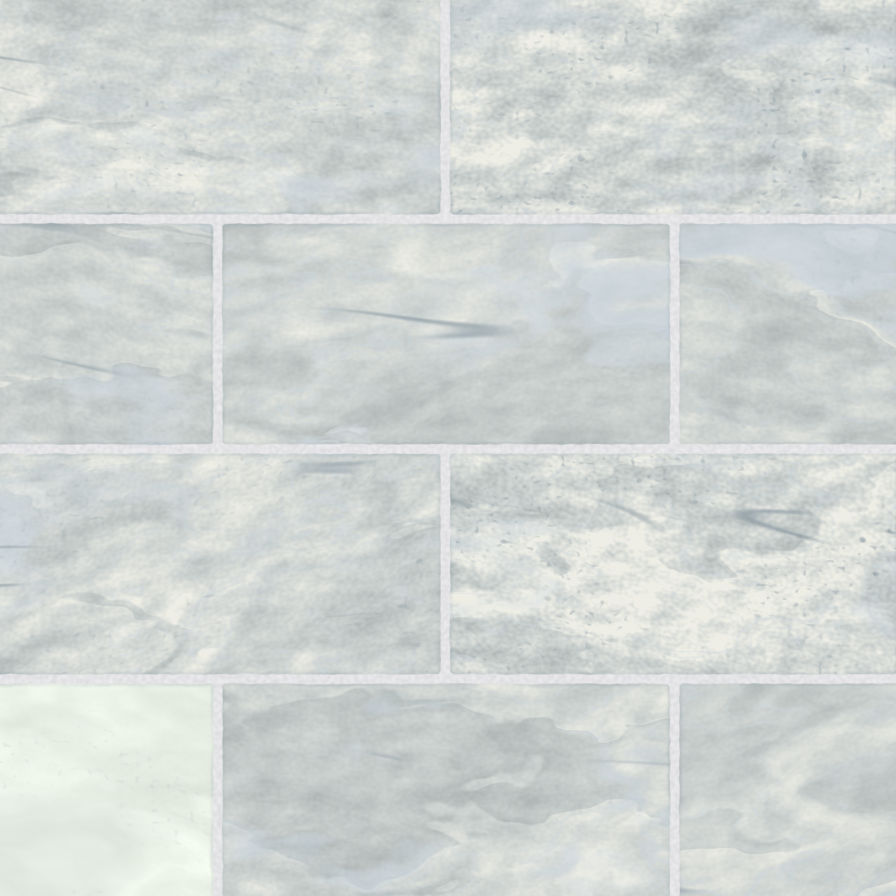
Reproduce this texture procedurally as a WebGL 2 fragment shader.

```glsl
#version 300 es
precision highp float;
// Pearly swirled glass bricks in running bond with narrow white grout.
uniform vec2 u_resolution;
out vec4 fragColor;

const vec2 BRICK = vec2(0.51, 0.2567);
const float GROUT_WIDTH = 0.0105;
const vec3 SHADOW = vec3(0.68, 0.71, 0.705);
const vec3 BODY = vec3(0.80, 0.822, 0.815);
const vec3 CREAM = vec3(0.935, 0.935, 0.90);
const vec3 MILKY_BLUE = vec3(0.805, 0.845, 0.88);
const vec3 SLATE = vec3(0.52, 0.58, 0.62);
const vec3 MINT = vec3(0.93, 0.96, 0.91);
const vec3 GROUT = vec3(0.895, 0.895, 0.905);

vec2 hash2(vec2 p) {
  vec3 q = fract(p.xyx * vec3(0.1031, 0.1030, 0.0973));
  q += dot(q, q.yzx + 33.33);
  return fract((q.xx + q.yz) * q.zy);
}

float cornerSlope(vec2 corner, vec2 offset) {
  float angle = 6.2832 * hash2(corner).x;
  return dot(vec2(cos(angle), sin(angle)), offset);
}

float gradientNoise(vec2 p) {
  vec2 i = floor(p), f = p - i;
  vec2 w = f * f * f * (f * (f * 6.0 - 15.0) + 10.0);
  vec2 e = vec2(1.0, 0.0);
  float low = mix(cornerSlope(i, f), cornerSlope(i + e, f - e), w.x);
  float high = mix(cornerSlope(i + e.yx, f - e.yx), cornerSlope(i + 1.0, f - 1.0), w.x);
  return mix(low, high, w.y);
}

float fbm(vec2 p) {
  float sum = 0.0, amplitude = 0.5;
  for (int octave = 0; octave < 4; octave++) {
    sum += amplitude * gradientNoise(p);
    p = mat2(1.6, 1.2, -1.2, 1.6) * p + 7.3;
    amplitude *= 0.5;
  }
  return sum;
}

float roundedBox(vec2 p, vec2 halfSize, float radius) {
  vec2 q = abs(p) - halfSize + radius;
  return length(max(q, 0.0)) + min(max(q.x, q.y), 0.0) - radius;
}

// Swept layers: a slow rise that ends in a crisp curved lip.
float foldLayers(float height) {
  float phase = fract(height);
  return phase * (1.0 - smoothstep(0.93, 1.0, phase));
}

// Sloped light on the hammered surface.
float relief(vec2 p) {
  vec2 q = p * vec2(22.0, 38.0);
  return fbm(q) - fbm(q + vec2(0.3, -0.4));
}

float pits(vec2 p) {
  float cluster = smoothstep(-0.25, 0.3, gradientNoise(p * vec2(7.0, 11.0)));
  float fine = smoothstep(0.25, 0.55, gradientNoise(p * vec2(115.0, 150.0)));
  float coarse = smoothstep(0.42, 0.6, gradientNoise(p * vec2(60.0, 85.0) + 19.0));
  return cluster * (0.55 * fine + 0.8 * coarse);
}

float darkStreaks(vec2 p) {
  float line = abs(gradientNoise(p * vec2(2.5, 24.0) + vec2(0.0, p.x * 3.0)));
  float patchMask = smoothstep(0.25, 0.5, gradientNoise(p * vec2(5.0, 13.0) + 31.0));
  return patchMask * (1.0 - smoothstep(0.0, 0.07, line));
}

vec3 glass(vec2 p, vec2 seed, float roughness, float paleness) {
  p += seed * 40.0;
  p.y += (seed.x - 0.5) * 0.35 * p.x;
  vec2 flow = p * vec2(3.6, 8.0);
  vec2 warp = vec2(fbm(flow + 3.1), fbm(flow + 17.7));
  float cloud = fbm(flow + warp * 2.4);
  float veil = fbm(p * vec2(2.6, 5.0) + warp * 1.8 + 51.0);
  float folds = foldLayers(2.6 * fbm(flow * 0.6 + warp * 1.1 + 9.0) + seed.y);
  float grain = gradientNoise(p * vec2(170.0, 210.0));

  // Tone runs from grey shadow through body colour to cream.
  float tone = 0.5 + 0.95 * cloud + 0.32 * (folds - 0.42) + 0.12 * (seed.y - 0.5);
  tone += (0.25 + 0.55 * roughness) * relief(p);
  tone += (0.08 + 0.22 * roughness) * grain + 0.08 * roughness;
  vec3 color = mix(SHADOW, BODY, clamp(tone * 2.0, 0.0, 1.0));
  color = mix(color, CREAM, clamp(tone * 2.0 - 1.0, 0.0, 1.0));

  // Milky veils and thin pale wisps.
  float blue = smoothstep(0.02, 0.22, veil) * (0.75 - 0.35 * roughness);
  float wisp = 1.0 - smoothstep(0.0, 0.025, abs(cloud - 0.06));
  color = mix(color, MILKY_BLUE, max(blue, 0.35 * wisp));
  color = mix(color, MINT + 0.12 * cloud, 0.8 * paleness);
  color = mix(color, SLATE, 0.6 * darkStreaks(p) * (1.0 - paleness));
  return mix(color, SLATE, 0.75 * roughness * pits(p));
}

void main() {
  vec2 uv = gl_FragCoord.xy / u_resolution;
  float pixel = 1.0 / min(u_resolution.x, u_resolution.y);

  // Running bond: odd rows shift by half a brick.
  float row = floor((uv.y + 0.0145) / BRICK.y);
  float odd = mod(row, 2.0);
  vec2 cell = (uv - vec2(mix(0.243, 0.497, odd), -0.0145)) / BRICK;
  vec2 id = floor(cell);
  vec2 local = (cell - id - 0.5) * BRICK;

  // Roughness and paleness vary from brick to brick.
  vec2 seed = hash2(id + vec2(13.0, 29.0));
  float rightSide = step(0.0, id.x);
  float roughness = 0.12 + 0.15 * seed.x + odd * (0.3 + 0.4 * rightSide);
  float paleness = (1.0 - rightSide) * (1.0 - step(0.5, row));
  vec3 color = glass(uv, seed, roughness, paleness);

  // Uneven rim, then sandy grout.
  float edge = roundedBox(local, 0.5 * (BRICK - GROUT_WIDTH), 0.004);
  edge += 0.0013 * gradientNoise(uv * 45.0) + 0.0008 * gradientNoise(uv * 130.0);
  float rim = smoothstep(-0.005, 0.0, edge);
  color = mix(color, SLATE, 0.28 * rim * (0.6 + gradientNoise(uv * 14.0)));
  vec3 grout = GROUT + 0.05 * gradientNoise(uv * 190.0);
  color = mix(color, grout, smoothstep(-pixel, pixel, edge));
  fragColor = vec4(clamp(color, 0.0, 1.0), 1.0);
}
```
